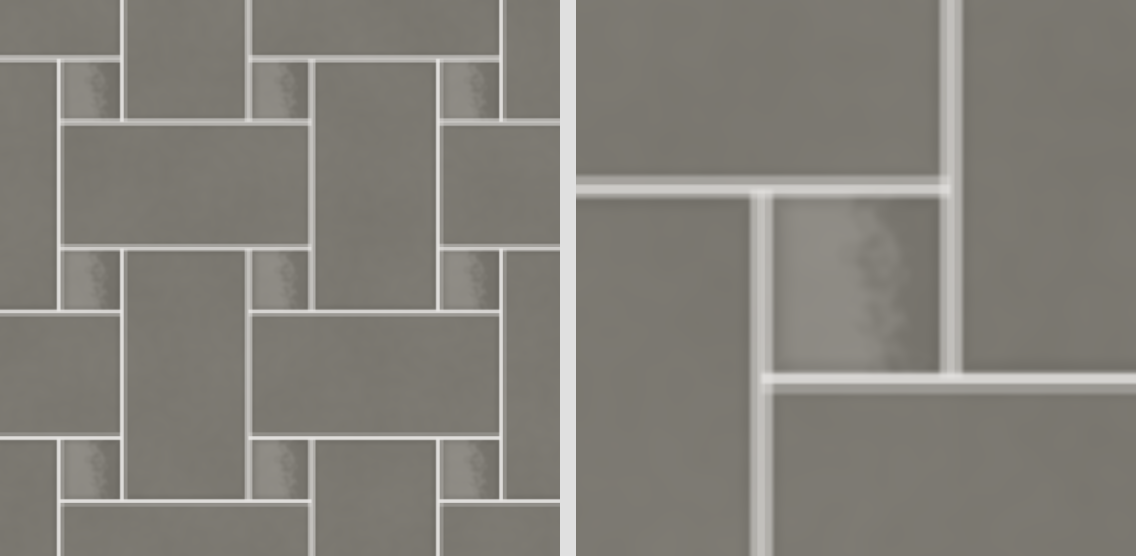
Left, the full canvas; right, a detail of the centre.
Write a Shadertoy shader that draws this pattern.

```glsl
const float UNIT = 0.11285;                 // side of a small square, in canvas widths
const vec2 FIRST_BRICK = vec2(0.3307, -0.3307); // brick centre, from the top left
const float CELL = 3.0;                     // brick spacing, in units
const float CORE_HALF = 0.031;
const float HALO_HALF = 0.060;
const float HALO_SHIFT = 0.030;
const float SOFTNESS = 0.018;
const float SHADOW_DEPTH = 0.07;
const vec2 BROAD_PEAK = vec2(1.5, 1.5);     // where joints are widest and palest
const vec2 BROAD_PERIOD = vec2(6.0, 11.5);
const vec3 BRICK = vec3(0.484, 0.472, 0.443);
const vec3 SQUARE_LIGHT = vec3(0.558, 0.546, 0.520);
const vec3 SQUARE_DARK = vec3(0.462, 0.450, 0.422);
const vec3 GROUT = vec3(0.905, 0.898, 0.890);
const float TAU = 6.2831853;

vec2 hashGradient(vec2 p) {
    float angle = TAU * fract(sin(dot(p, vec2(127.1, 311.7))) * 43758.5);
    return vec2(cos(angle), sin(angle));
}

float gradientNoise(vec2 p) {
    vec2 i = floor(p), f = p - i;
    vec2 t = f * f * f * (f * (f * 6.0 - 15.0) + 10.0);
    float a = dot(hashGradient(i), f);
    float b = dot(hashGradient(i + vec2(1, 0)), f - vec2(1, 0));
    float c = dot(hashGradient(i + vec2(0, 1)), f - vec2(0, 1));
    float d = dot(hashGradient(i + vec2(1, 1)), f - vec2(1, 1));
    return mix(mix(a, b, t.x), mix(c, d, t.x), t.y);
}

vec2 band(vec2 d, float halfWidth, float soft) {
    return 1.0 - smoothstep(halfWidth - soft, halfWidth + soft, abs(d));
}

// Mottled face of the small square: pale left, ragged dark right
vec3 squareColor(vec2 s) {
    float ragged = 0.20 * gradientNoise(s * 4.0 + 7.0) + 0.12 * gradientNoise(s * 11.0);
    float dark = smoothstep(0.42, 0.82, s.x + ragged + 0.12 * (s.y - 0.5));
    dark = max(dark, 0.4 * (1.0 - smoothstep(0.05, 0.22, s.x)));
    return mix(SQUARE_LIGHT, SQUARE_DARK, dark);
}

void mainImage(out vec4 fragColor, in vec2 fragCoord) {
    vec2 canvas = (fragCoord - vec2(0.0, iResolution.y)) / iResolution.x;
    vec2 p = (canvas - FIRST_BRICK) / UNIT;
    float soft = max(SOFTNESS, 0.75 / (UNIT * iResolution.x));

    // Each cell is centred on a brick; bricks alternate lying and standing
    vec2 cell = floor(p / CELL + 0.5);
    vec2 q = p - cell * CELL;
    bool lying = mod(cell.x + cell.y, 2.0) < 0.5;

    // Signed distance to the nearest joint on each axis
    vec2 side = mix(vec2(-1.0), vec2(1.0), step(0.0, q));
    vec2 d = q - side;

    // Joints run full length along the brick and stop at its long sides
    vec2 outside = smoothstep(-soft, soft, abs(q) - 1.0);
    vec2 visible = lying ? vec2(outside.y, 1.0) : vec2(1.0, outside.x);

    // Joint profile drifts between a crisp core and a broad pale band
    vec2 broad = 0.5 + 0.5 * cos(TAU * (p - d - BROAD_PEAK) / BROAD_PERIOD);
    vec2 haloShift = HALO_SHIFT * (1.0 - broad) * vec2(1.0, -side.y);
    vec2 halo = band(d - haloShift, HALO_HALF, soft) * mix(vec2(0.24), vec2(0.56), broad);
    vec2 core = band(d, CORE_HALF, soft) * mix(vec2(0.94), vec2(0.66), broad);
    vec2 joint = max(halo, core) * visible;
    float grout = 1.0 - (1.0 - joint.x) * (1.0 - joint.y);

    // Faces with faint cloudy tone
    vec3 color = mix(BRICK, squareColor(mod(p - 1.0, CELL)), outside.x * outside.y);
    color += 0.014 * gradientNoise(p * 0.9) + 0.008 * gradientNoise(p * 5.0);

    // Soft shade beside the joints
    vec2 shade = band(d, 0.09, 0.05) * visible;
    color *= 1.0 - SHADOW_DEPTH * max(shade.x, shade.y);

    fragColor = vec4(mix(color, GROUT, grout), 1.0);
}
```
